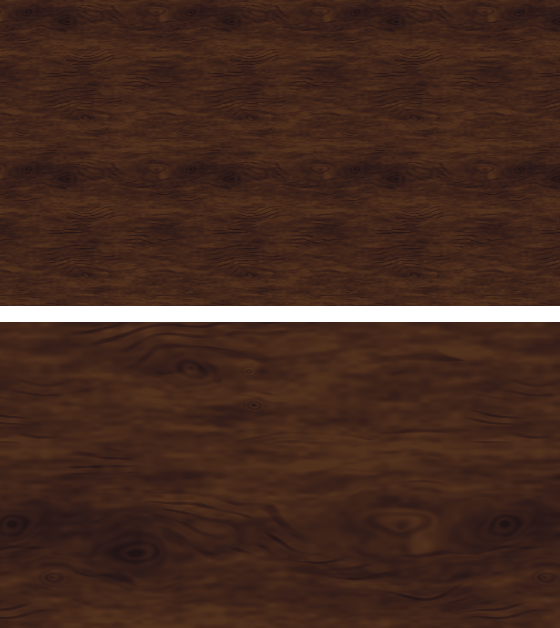
Top: the whole. Bottom: its middle third, enlarged.
Write a Shadertoy shader that draws this texture.

```glsl
// Dark stained wood: a seamless tile of streaky horizontal grain, soft seams and ringed knots.
#define REPEATS vec2(3.41, 1.945)     // tiles across and down
#define TILE_ASPECT 1.04              // tile width over height
#define DEEP vec3(0.125, 0.074, 0.078)
#define DARK vec3(0.203, 0.115, 0.098)
#define MID vec3(0.250, 0.142, 0.100)
#define LIGHT vec3(0.322, 0.192, 0.114)
#define SMALL_KNOTS 5
#define FINE_GRAIN 1.25
#define BROAD_GRAIN 0.88
#define STREAK_DEPTH 0.65
#define SEAM_DEPTH 0.20

// Centre (x, y from the top of the tile) and half height of the main knots.
const vec3 MAIN_KNOTS[4] = vec3[4](
    vec3(0.950, 0.085, 0.044), vec3(0.404, 0.140, 0.032),
    vec3(0.160, 0.075, 0.024), vec3(0.524, 0.745, 0.024));

// Integer hash of a lattice cell and a seed, 0 to 1.
float hash(vec2 cell, float seed) {
    uvec3 q = uvec3(cell, seed);
    uint h = q.x * 1597u + q.y * 51749u + q.z * 7919u + 17u;
    h = h * 747796405u + 2891336453u;
    h = ((h >> ((h >> 28) + 4u)) ^ h) * 277803737u;
    h = (h >> 22) ^ h;
    return float(h & 65535u) / 65535.0;
}

// Value noise that wraps on the unit tile.
float tileNoise(vec2 uv, vec2 cells, float seed) {
    vec2 p = uv * cells, i = floor(p), f = p - i;
    f = f * f * (3.0 - 2.0 * f);
    vec2 a = mod(i, cells), b = mod(i + 1.0, cells);
    return mix(mix(hash(a, seed), hash(vec2(b.x, a.y), seed), f.x),
               mix(hash(vec2(a.x, b.y), seed), hash(b, seed), f.x), f.y);
}

float grainNoise(vec2 uv, vec2 cells, float seed) {
    float sum = 0.0, weight = 0.5;
    for (int i = 0; i < 3; i++) {
        sum += weight * tileNoise(uv, cells, seed + float(i));
        cells *= 2.0;
        weight *= 0.8;
    }
    return sum / 1.22;
}

// Bends the grain around one knot and adds its rings, core and tail to shade.
void addKnot(vec2 uv, vec3 knot, float wobble, inout float bend, inout float shade) {
    vec2 d = (fract(uv - knot.xy + 0.5) - 0.5) * vec2(TILE_ASPECT, 1.0);
    float r = length(d * vec2(0.62, 1.0)) / knot.z + 0.6 * (wobble - 0.5);
    bend -= 0.8 * d.y * exp(-0.22 * r * r);
    float rings = 0.5 + 0.5 * sin(9.0 * r + 3.0 * wobble);
    float tail = exp(-pow(d.y / (0.4 * knot.z), 2.0) - pow(d.x / (4.0 * knot.z), 2.0));
    shade += 0.75 * (rings - 0.3) * exp(-0.7 * r * r) + 0.25 * exp(-6.0 * r * r) + 0.20 * tail;
}

void mainImage(out vec4 fragColor, in vec2 fragCoord) {
    vec2 canvas = fragCoord / iResolution.xy;
    vec2 uv = fract(vec2(canvas.x, 1.0 - canvas.y) * REPEATS);

    // Knots
    float bend = 0.0, knotShade = 0.0;
    float wobble = tileNoise(uv, vec2(18.0, 30.0), 3.0);
    for (int i = 0; i < 4; i++) addKnot(uv, MAIN_KNOTS[i], wobble, bend, knotShade);
    for (int i = 0; i < SMALL_KNOTS; i++) {
        vec2 id = vec2(float(i), 5.0);
        vec3 knot = vec3(hash(id, 11.0), (float(i) + hash(id, 12.0)) / float(SMALL_KNOTS),
                         mix(0.008, 0.017, hash(id, 13.0)));
        addKnot(uv, knot, wobble, bend, knotShade);
    }

    // Grain coordinates, gently wavy
    float wave = 0.020 * (tileNoise(uv, vec2(3.0, 6.0), 21.0) - 0.5)
               + 0.014 * (tileNoise(uv, vec2(9.0, 16.0), 22.0) - 0.5);
    vec2 grain = vec2(uv.x, uv.y + bend + wave);

    // Broad bands and blotches
    float rows = tileNoise(grain, vec2(1.0, 26.0), 30.0) - 0.5;
    float bands = tileNoise(grain, vec2(2.0, 11.0), 31.0) - 0.5;
    float blotches = tileNoise(uv, vec2(3.0, 7.0), 32.0) - 0.5;
    float tone = 0.57 + BROAD_GRAIN * (0.24 * rows + 0.50 * bands + 0.38 * blotches);

    // Streaks, fibres and short pores
    float streaks = grainNoise(grain, vec2(4.0, 24.0), 33.0) - 0.5;
    float fibres = tileNoise(grain, vec2(14.0, 80.0), 37.0) - 0.5;
    float pores = tileNoise(grain, vec2(48.0, 112.0), 38.0) - 0.5;
    tone += FINE_GRAIN * (0.80 * streaks + 0.36 * fibres + 0.30 * pores);

    // Thin dark contour lines, broken and present only in patches
    float drift = tileNoise(grain, vec2(4.0, 9.0), 41.0) + 0.2 * tileNoise(grain, vec2(13.0, 26.0), 43.0);
    float contour = sin(6.28318 * (grain.y * 38.0 + 4.0 * drift));
    float patches = smoothstep(0.50, 0.85, tileNoise(grain, vec2(6.0, 19.0), 42.0));
    float breaks = smoothstep(-0.35, 0.15, fibres);
    tone -= STREAK_DEPTH * patches * breaks * smoothstep(0.2, 1.0, contour);

    // Soft seams between three boards
    float seam = 0.5 - abs(fract((uv.y + 0.6 * wave) * 3.0 + 0.06) - 0.5);
    tone -= SEAM_DEPTH * exp(-seam * seam * 900.0) + 0.10 * exp(-seam * 12.0);
    tone -= 0.75 * knotShade;

    // Stain colours from deep to light
    vec3 color = mix(DEEP, DARK, clamp((tone + 0.50) / 0.65, 0.0, 1.0));
    color = mix(color, MID, clamp((tone - 0.15) / 0.35, 0.0, 1.0));
    color = mix(color, LIGHT, clamp((tone - 0.50) / 0.48, 0.0, 1.0));
    fragColor = vec4(color, 1.0);
}
```
